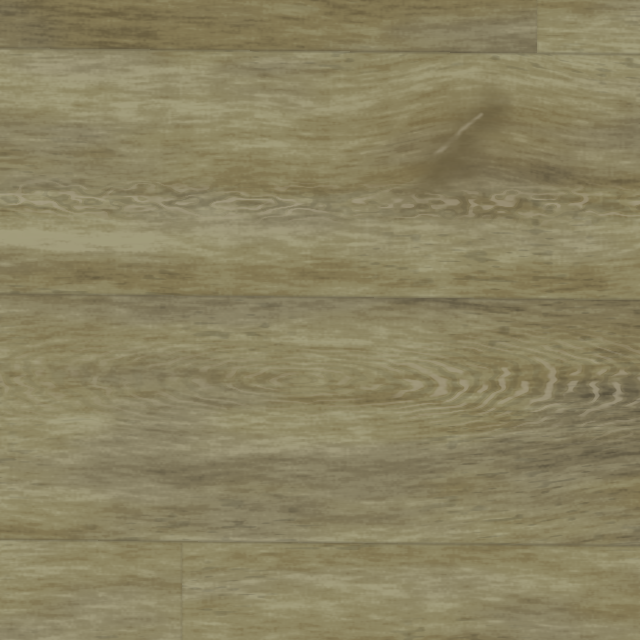
Give the GLSL for this texture, as a Shadertoy shader.

```glsl
// Oak floor boards: four wide rows with thin, slightly tilted seams and staggered
// butt ends. Stretched noise makes the grain, contour lines of warped ellipses
// make the pale growth figures, and one board carries a dark knot.

const float ROW_HEIGHT = 0.384;
const float FIRST_SEAM = 0.157;      // height of the lowest seam at the left edge
const float SEAM_TILT = 0.010;
const float SEAM_WIDTH = 0.0026;
const float BOARD_LENGTH = 2.4;
const float FIRST_JOINT = 0.284;
const float JOINT_STEP = 0.985;      // shift of the butt ends from row to row

// Lightness of the boards left and right of the joint, rows from the bottom up
const vec4 LEFT_TONE = vec4(0.14, 0.03, 0.05, -0.16);
const vec4 RIGHT_TONE = vec4(0.0, 0.0, 0.0, 0.08);

const vec3 DARK = vec3(0.415, 0.37, 0.252);
const vec3 BROWN = vec3(0.515, 0.469, 0.325);
const vec3 OLIVE = vec3(0.556, 0.524, 0.382);
const vec3 PALE = vec3(0.635, 0.615, 0.485);
const vec3 GREY = vec3(0.518, 0.489, 0.40);
const vec3 FIGURE = vec3(0.65, 0.615, 0.52);
const vec3 SEAM = vec3(0.40, 0.37, 0.28);

const vec2 HEART = vec2(0.47, 0.41);
const vec2 VEIN = vec2(0.52, 0.688);
const vec2 KNOT = vec2(0.735, 0.785);

float hash(vec2 p) {
    return fract(sin(dot(p, vec2(127.1, 311.7))) * 43758.5453);
}

float noise(vec2 p) {
    vec2 i = floor(p), f = fract(p);
    f = f * f * (3.0 - 2.0 * f);
    return mix(mix(hash(i), hash(i + vec2(1, 0)), f.x),
               mix(hash(i + vec2(0, 1)), hash(i + vec2(1, 1)), f.x), f.y);
}

float fbm(vec2 p) {
    float sum = 0.0, amp = 0.533;
    for (int i = 0; i < 4; i++) {
        sum += amp * noise(p);
        p = p * 2.03 + 17.3;
        amp *= 0.5;
    }
    return sum;
}

float bell(float x, float centre, float width) {
    float d = (x - centre) / width;
    return exp(-d * d);
}

// Wave across nested, noisy ellipses: +1 on a growth line, -1 between two
float growthWave(vec2 p, vec2 centre, float stretch, float spacing, float warp) {
    float r = length((p - centre) * vec2(stretch, 1.0));
    r += warp * (fbm(p * vec2(6.0, 20.0)) - 0.5);
    r += 0.15 * warp * (noise(p * vec2(50.0, 130.0)) - 0.5);
    return sin(6.28318 * r / spacing);
}

// Distance to the segment a-b
float segment(vec2 p, vec2 a, vec2 b) {
    vec2 d = b - a;
    return length(p - a - d * clamp(dot(p - a, d) / dot(d, d), 0.0, 1.0));
}

void mainImage(out vec4 fragColor, in vec2 fragCoord) {
    vec2 uv = fragCoord / iResolution.xy;
    float pixel = 1.0 / iResolution.y;

    // Row and board
    vec2 p = vec2(uv.x, uv.y + SEAM_TILT * uv.x);
    float rowPos = (p.y - FIRST_SEAM) / ROW_HEIGHT;
    float row = floor(rowPos);
    float joint = mod(FIRST_JOINT + JOINT_STEP * (row + 1.0), BOARD_LENGTH);
    float side = step(joint, p.x);
    int r = int(clamp(row + 1.0, 0.0, 3.0));
    float heartBoard = float(r == 1), knotBoard = float(r == 2);
    vec2 seed = 9.7 * vec2(row + 3.0, side + row);

    // Grain bends over the knot and rises at the right of the heart board
    vec2 g = p;
    g.y -= knotBoard * 0.035 * bell(p.x, KNOT.x, 0.13) * smoothstep(0.62, 0.76, p.y);
    g.y -= heartBoard * 0.045 * smoothstep(0.45, 1.1, p.x) * smoothstep(0.42, 0.3, p.y);
    g.y += 0.014 * (noise(p * vec2(6.0, 9.0) + seed) - 0.5);
    float broad = 0.7 * noise(g * vec2(2.4, 13.0) + seed) + 0.3 * noise(g * vec2(4.0, 31.0) - seed);
    float streak = fbm(g * vec2(8.0, 70.0) + seed);
    float fine = fbm(g * vec2(32.0, 150.0) + seed);
    float fibre = noise(g * vec2(42.0, 235.0) + seed);
    float speckle = noise(p * 230.0);

    // Lightness, with the wide bands of the two middle boards
    float tone = 0.60 + mix(LEFT_TONE[r], RIGHT_TONE[r], side);
    tone += 0.58 * (broad - 0.5) + 0.6 * (streak - 0.5) + 0.5 * (fine - 0.5);
    tone += 0.28 * (fibre - 0.5) + 0.16 * (speckle - 0.5);
    tone += knotBoard * (0.24 * bell(g.y, 0.632, 0.03) - 0.22 * bell(g.y, 0.572, 0.025) * (1.0 - p.x)
          - 0.2 * bell(g.y, 0.715, 0.014) + 0.14 * bell(g.y, 0.84, 0.05) * (1.0 - p.x));
    tone += heartBoard * (0.12 * bell(g.y, 0.34, 0.04) - 0.16 * bell(g.y, 0.265, 0.018)
          - 0.26 * smoothstep(0.55, 1.05, p.x) - 0.12 * bell(p.y, 0.53, 0.03));
    vec3 color = mix(DARK, BROWN, smoothstep(-0.1, 0.38, tone));
    color = mix(color, OLIVE, smoothstep(0.34, 0.6, tone));
    color = mix(color, PALE, smoothstep(0.56, 1.05, tone));
    float greyness = smoothstep(0.45, 0.75, fbm(g * vec2(3.0, 11.0) + seed + 41.0));
    greyness += heartBoard * 0.6 * bell(p.y, 0.53, 0.035);
    vec3 greyed = GREY * dot(color, vec3(0.69));
    color = mix(color, greyed, 0.55 * min(greyness, 1.0));

    // Pale broken growth lines with darker wood between
    float heartMask = heartBoard * bell(p.y, HEART.y - 0.005, 0.07)
                    * (0.5 + 0.5 * smoothstep(0.55, 0.72, p.x));
    float veinMask = knotBoard * bell(p.y, VEIN.y, 0.027);
    float wave = heartMask > veinMask ? growthWave(p, HEART, 0.2, 0.0078, 0.02)
                                     : growthWave(p, VEIN, 0.1, 0.014, 0.085);
    float broken = smoothstep(0.25, 0.6, noise(p * vec2(38.0, 110.0)));
    float figure = max(heartMask, veinMask);
    color = mix(color, FIGURE, 0.7 * figure * broken * smoothstep(0.25, 0.95, wave));
    color *= 1.0 - 0.08 * figure * smoothstep(0.1, 0.9, -wave);

    // Knot: brown halo, dark ragged diagonal core and a pale crack
    vec2 ragged = vec2(fbm(p * 26.0), fbm(p * 26.0 + 30.0)) - 0.5;
    vec2 k = p - KNOT + 0.05 * ragged;
    float halo = knotBoard * exp(-dot(k * vec2(5.0, 11.0), k * vec2(5.0, 11.0)));
    float core = segment(k, vec2(-0.05, -0.05), vec2(0.03, 0.04));
    float grit = 0.2 + 1.2 * fine;
    color = mix(color, color * BROWN / OLIVE, 0.8 * halo);
    color = mix(color, DARK, knotBoard * 0.85 * exp(-core * core * 900.0) * min(grit, 1.0));
    float crack = segment(p - KNOT + 0.015 * ragged, vec2(-0.055, -0.02), vec2(0.015, 0.04));
    color = mix(color, FIGURE, knotBoard * 0.55 * (0.3 + 0.7 * broken)
          * smoothstep(0.0045 + pixel, 0.0, crack));

    // Short dark pores in patches
    float pores = smoothstep(0.66, 0.92, noise(g * vec2(48.0, 220.0) + seed + 5.0));
    color *= 1.0 - 0.11 * pores * smoothstep(0.35, 0.65, noise(p * vec2(5.0, 12.0) + seed));

    // Soft seams between rows and butt ends
    float seamDist = abs(rowPos - floor(rowPos + 0.5)) * ROW_HEIGHT;
    float seam = smoothstep(SEAM_WIDTH + pixel, 0.0, seamDist);
    float butt = smoothstep(SEAM_WIDTH + pixel, 0.0, abs(p.x - joint));
    color = mix(color, SEAM, max(0.42 * seam, 0.2 * butt));
    color *= 1.0 - 0.03 * exp(-seamDist / 0.006);

    fragColor = vec4(color, 1.0);
}
```
